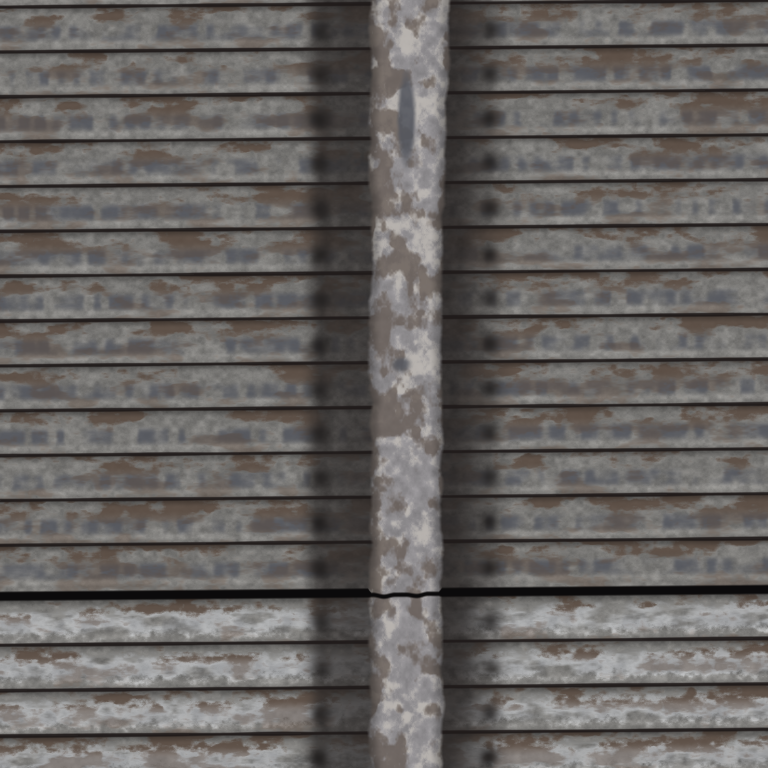
Reproduce this texture procedurally as a Shadertoy shader.

```glsl
// Weathered grooved metal planks crossed by a rough upright bar, with one dark horizontal seam.

// Layout, in canvas units
const float SEAM_Y = 0.2235, TILT = 0.009, SEAM_HALF = 0.0056;
const float PITCH_UP = 0.0584, PITCH_DOWN = 0.0592;
const float GAP_UP = 0.008, GAP_DOWN = 0.0045;
const float GROOVE_HALF = 0.0018;
const float BAR_X = 0.529, BAR_HALF = 0.0465;
const float HOLE_LEFT = 0.417, HOLE_RIGHT = 0.638, HOLE_HEIGHT = 0.41;

// Colours
const vec3 STEEL  = vec3(0.475, 0.470, 0.460);
const vec3 PALE   = vec3(0.680, 0.685, 0.690);
const vec3 SMUDGE = vec3(0.325, 0.335, 0.365);
const vec3 RUST   = vec3(0.345, 0.285, 0.245);
const vec3 SHADE  = vec3(0.160, 0.148, 0.145);
const vec3 GROOVE = vec3(0.120, 0.100, 0.098);
const vec3 SEAM   = vec3(0.045, 0.040, 0.042);
const vec3 PAINT  = vec3(0.575, 0.565, 0.575);
const vec3 CHALK  = vec3(0.745, 0.725, 0.700);
const vec3 GRIME  = vec3(0.390, 0.350, 0.325);

float hash(vec2 p) {
    vec3 q = fract(vec3(p.xyx) * 0.1031);
    q += dot(q, q.yzx + 33.33);
    return fract((q.x + q.y) * q.z);
}

float noise(vec2 p) {
    vec2 i = floor(p), f = fract(p);
    f = f * f * (3.0 - 2.0 * f);
    return mix(mix(hash(i), hash(i + vec2(1, 0)), f.x),
               mix(hash(i + vec2(0, 1)), hash(i + vec2(1, 1)), f.x), f.y);
}

float fbm(vec2 p) {
    float sum = 0.0, amp = 0.53;
    for (int i = 0; i < 4; i++) {
        sum += amp * noise(p);
        p = p * 2.03 + 17.3;
        amp *= 0.5;
    }
    return sum;
}

// 1 inside the band [a, b], fading over w
float band(float v, float a, float b, float w) {
    return smoothstep(a - w, a + w, v) * (1.0 - smoothstep(b - w, b + w, v));
}

float spot(vec2 d, vec2 radius) {
    d /= radius;
    return exp(-dot(d, d));
}

vec3 planks(vec2 p, float s) {
    bool upper = s > 0.0;
    float pitch = upper ? PITCH_UP : PITCH_DOWN;
    float t = upper ? max((s - GAP_UP) / pitch, 0.0) : min((s + GAP_DOWN) / pitch, -0.001);
    float row = floor(t), f = fract(t);
    float wear = hash(vec2(row, 7.0));
    vec2 q = vec2(p.x, s) + vec2(row * 3.7, 0.0) + 5.0;

    // Base metal: grey above the seam, scraped and pale below it
    float blotch = fbm(q * vec2(22.0, 60.0));
    float grain = fbm(q * vec2(110.0, 130.0));
    vec3 col = STEEL * (0.80 + 0.42 * grain);
    if (!upper) {
        float scrape = band(f + 0.35 * (grain - 0.5), 0.22, 0.72, 0.12);
        col = mix(col, PALE * (0.88 + 0.25 * grain), scrape * smoothstep(0.2, 0.5, blotch));
    }

    // Comb of bluish smudges, rust along the top, worn lower lip
    float comb = smoothstep(0.35, 0.75, noise(q * vec2(95.0, 24.0)) * 0.6 + blotch * 0.5);
    col = mix(col, SMUDGE, comb * band(f, 0.25, 0.56, 0.09) * (upper ? 0.85 : 0.15));
    float rust = smoothstep(0.47, 0.70, blotch + 0.10 * (f - 0.5) + 0.10 * (wear - 0.5)
                 + 0.35 * (grain - 0.5));
    col = mix(col, RUST, rust * mix(0.45, 0.85, smoothstep(0.45, 0.75, f)));
    col *= 1.0 + 0.10 * band(f, 0.10, 0.22, 0.05);
    col *= 1.0 - 0.30 * smoothstep(0.80, 1.0, f);

    // Shadows beside the bar, then one dark hole per row on either side
    float wobble = 0.012 * (noise(q * vec2(30.0, 45.0)) - 0.5);
    float x = p.x + wobble;
    float shadow = p.x < BAR_X ? 0.72 * smoothstep(0.385, 0.455, x) + 0.36 * spot(vec2(x - HOLE_LEFT, 0.0), vec2(0.016, 1.0))
                               : 0.88 * (1.0 - smoothstep(0.585, 0.675, x));
    col = mix(col, SHADE * (0.85 + 0.4 * grain), min(shadow, 0.92));
    float holeX = p.x < BAR_X ? HOLE_LEFT : HOLE_RIGHT;
    vec2 jitter = 0.004 * (vec2(wear, hash(vec2(row, 3.0))) - 0.5);
    vec2 hole = vec2(p.x - holeX, (f - HOLE_HEIGHT) * pitch) + jitter;
    col = mix(col, SHADE * 0.75, (0.55 + 0.35 * wear) * spot(hole, vec2(0.012, 0.013)));

    // Thin grooves of uneven weight, left out next to the seam
    float d = min(f, 1.0 - f) * pitch;
    float weight = GROOVE_HALF * (0.75 + 0.6 * noise(vec2(p.x * 14.0, floor(t + 0.5) * 5.3)));
    float groove = 1.0 - smoothstep(weight - 0.001, weight + 0.0016, d);
    return mix(col, GROOVE, 0.92 * groove * step(0.02, abs(s)));
}

vec3 barPaint(vec2 p, float across) {
    float patches = fbm(p * vec2(34.0, 22.0));
    float flakes = fbm(p * vec2(85.0, 75.0) + 9.0);
    vec3 col = PAINT * (0.82 + 0.36 * flakes);
    col = mix(col, CHALK, 0.75 * smoothstep(0.50, 0.72, 0.5 * patches + 0.6 * flakes));
    col = mix(col, GRIME, 0.75 * smoothstep(0.48, 0.66, fbm(p * vec2(48.0, 38.0) + 31.0)
              + 0.12 * across * across - 0.06 * across));
    // Long stain near the top and a chip at mid height
    float stain = spot(p - vec2(0.529, 0.845), vec2(0.012, 0.065))
                + 0.7 * spot(p - vec2(0.522, 0.525), vec2(0.016, 0.014));
    col = mix(col, SMUDGE, 0.85 * smoothstep(0.25, 0.7, stain + 0.3 * (flakes - 0.5)));
    return col * (1.0 - 0.28 * smoothstep(0.65, 1.0, abs(across)));
}

void mainImage(out vec4 fragColor, in vec2 fragCoord) {
    vec2 p = fragCoord / iResolution.xy;
    float s = p.y - SEAM_Y - TILT * p.x;
    vec3 col = planks(p, s);

    // Ragged bar, a little wider to the right near the top
    float halfWidth = BAR_HALF + 0.010 * (fbm(vec2(p.y * 38.0, step(BAR_X, p.x) * 9.0)) - 0.5);
    halfWidth += 0.009 * smoothstep(0.72, 0.92, p.y) * step(BAR_X, p.x);
    float across = (p.x - BAR_X) / halfWidth;
    float bar = 1.0 - smoothstep(-0.003, 0.003, abs(p.x - BAR_X) - halfWidth);
    col = mix(col, barPaint(p, across), bar);

    // Seam: thinner and wavier where it cuts the bar
    float wave = 0.004 * bar * (noise(vec2(p.x * 70.0, 2.0)) - 0.5);
    float seamHalf = mix(SEAM_HALF, 0.0025, bar);
    float seam = 1.0 - smoothstep(seamHalf - 0.0015, seamHalf + 0.002, abs(s + wave + 0.003 * bar));
    fragColor = vec4(mix(col, SEAM, seam), 1.0);
}
```
